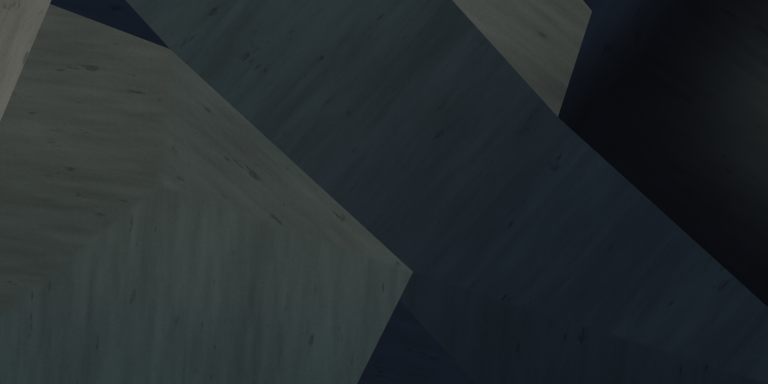
A Shadertoy shader for this background:

```glsl
// Dim faceted concrete wall: angular slabs with brushed grain and deep shaded folds.

float hash(vec2 p) {
    return fract(sin(dot(p, vec2(127.1, 311.7))) * 43758.5453);
}

float noise(vec2 p) {
    vec2 i = floor(p), f = fract(p);
    f = f * f * (3.0 - 2.0 * f);
    return mix(mix(hash(i), hash(i + vec2(1, 0)), f.x),
               mix(hash(i + vec2(0, 1)), hash(i + vec2(1, 1)), f.x), f.y);
}

float fbm(vec2 p) {
    float sum = 0.0, amp = 0.5;
    for (int i = 0; i < 4; i++) {
        sum += amp * noise(p);
        p = p * 2.03 + 17.3;
        amp *= 0.5;
    }
    return sum;
}

// Signed distance to the line a-b, positive on its left side
float side(vec2 p, vec2 a, vec2 b) {
    vec2 d = normalize(b - a), r = p - a;
    return d.x * r.y - d.y * r.x;
}

float cover(float dist, float blur) {
    return smoothstep(-blur, blur, dist);
}

// Brightness factor of concrete whose grain runs along the given angle
float concrete(vec2 p, float angle) {
    float c = cos(angle), s = sin(angle);
    vec2 q = vec2(c * p.x + s * p.y, c * p.y - s * p.x);
    float streaks = fbm(q * vec2(7.0, 50.0) + 31.0) - 0.47;
    float stains = fbm(q * vec2(3.0, 8.0) + 5.0) - 0.47;
    float grit = noise(p * 230.0) - 0.5;
    float pits = smoothstep(0.68, 0.85, fbm(q * vec2(16.0, 45.0)));
    return 1.0 + 0.22 * streaks + 0.20 * stains + 0.05 * grit - 0.25 * pits;
}

// Main slab on the left, made of three softly joined faces
vec3 leftSlab(vec2 p, vec2 top, vec2 tip) {
    vec2 foldStart = vec2(0.0, 0.18), foldMid = vec2(0.417, 0.518);
    vec3 warm = mix(vec3(0.195, 0.22, 0.21), vec3(0.235, 0.253, 0.237),
                    smoothstep(0.2, 0.85, p.y));
    vec3 cool = mix(vec3(0.18, 0.222, 0.222), vec3(0.222, 0.25, 0.242),
                    smoothstep(0.0, 0.5, p.y));
    vec3 col = vec3(0.225, 0.248, 0.236) * concrete(p, -0.72);
    col = mix(col, warm * concrete(p, -0.12), cover(side(p, foldMid, top), 0.02));
    float lower = min(side(p, foldMid, foldStart), side(p, tip, foldMid));
    return mix(col, cool * concrete(p, 1.5), cover(lower, 0.012));
}

// Recess on the right: a navy wall meeting a broad shaded face
vec3 recess(vec2 p, float edgeDist) {
    float fold = side(p, vec2(1.797, 1.0), vec2(1.50, 0.655));
    vec3 shadow = vec3(0.037, 0.046, 0.062);
    vec3 wall = mix(shadow, vec3(0.08, 0.104, 0.138), smoothstep(0.0, 0.16, -fold));
    float light = smoothstep(0.0, 0.42, fold) * smoothstep(0.02, 0.45, edgeDist);
    vec3 face = mix(shadow, vec3(0.135, 0.15, 0.15), light);
    return mix(wall * concrete(p, 1.1), face * concrete(p, -0.6), cover(fold, 0.008));
}

void mainImage(out vec4 fragColor, in vec2 fragCoord) {
    vec2 p = fragCoord / iResolution.y;
    p.x += 1.0 - 0.5 * iResolution.x / iResolution.y;
    float aa = 0.8 / iResolution.y;

    // Shared corners
    vec2 peak = vec2(0.130, 0.990), slabTop = vec2(0.443, 0.872);
    vec2 slabTip = vec2(1.076, 0.292), slabFoot = vec2(0.930, 0.0);
    vec2 bandTop = vec2(1.177, 1.0), notch = vec2(1.453, 0.695);
    vec2 bandEnd = vec2(2.0, 0.2), ridge = vec2(1.542, 0.971);

    // Diagonal band, cooler toward the lower right
    float fade = smoothstep(0.0, 1.0, 0.55 * (p.x - 0.5) + 0.6 * (0.9 - p.y));
    vec3 col = mix(vec3(0.155, 0.19, 0.197), vec3(0.092, 0.122, 0.152), fade);
    col *= concrete(p, 0.85);

    // Lower right face
    float lowFace = min(side(p, vec2(2.0, 0.0), slabTip), side(p, slabTip, slabFoot));
    vec3 lowCol = mix(vec3(0.078, 0.105, 0.13), vec3(0.098, 0.125, 0.15), p.y * 3.0);
    col = mix(col, lowCol * concrete(p, 1.45), cover(lowFace, 0.006));

    // Small faces along the top left
    float teal = side(p, slabTop, vec2(0.617, 1.0));
    float navy = side(p, slabTop, vec2(0.326, 1.0));
    col = mix(col, vec3(0.165, 0.202, 0.208) * concrete(p, 0.6), cover(teal, aa));
    col = mix(col, vec3(0.075, 0.102, 0.137) * concrete(p, -0.3), cover(navy, aa));

    // Left slab and the pale wedge beside it
    float slab = min(min(side(p, slabTip, slabTop), side(p, slabTop, peak)),
                     side(p, slabFoot, slabTip));
    col = mix(col, leftSlab(p, slabTop, slabTip), cover(slab, aa));
    float wedge = side(p, vec2(0.0, 0.682), peak);
    col = mix(col, vec3(0.335, 0.342, 0.315) * concrete(p, 1.2), cover(wedge, aa));

    // Lit triangle and recess beyond the band
    float edgeDist = side(p, notch, bandEnd);
    float beyond = min(side(p, bandTop, notch), edgeDist);
    float lit = min(side(p, notch, ridge), side(p, vec2(1.518, 1.0), ridge) * -1.0);
    vec3 litCol = mix(vec3(0.205, 0.226, 0.217), vec3(0.25, 0.268, 0.252),
                      smoothstep(0.7, 1.0, p.y)) * concrete(p, -0.65);
    vec3 far = mix(recess(p, edgeDist), litCol, cover(lit, aa));
    col = mix(col, far, cover(beyond, aa));

    fragColor = vec4(col, 1.0);
}
```
